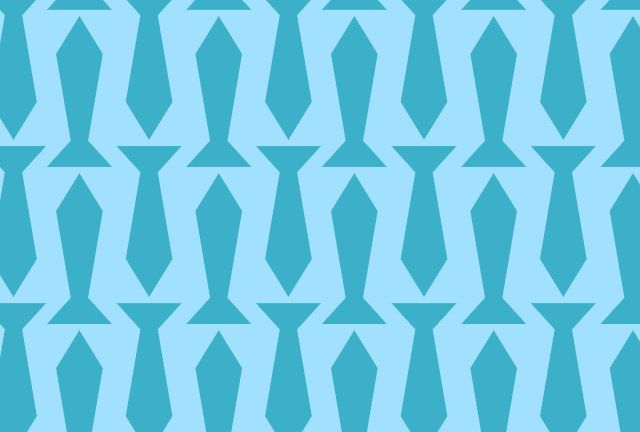
This pattern is drawn by a WebGL 1 fragment shader. Its source:

```glsl
precision highp float;
// Interlocking rows of flat teal fish, alternately nose up and nose down, on pale blue.

uniform vec2 u_resolution;

// Signed distance to the line a-b, positive on the outer side.
float edge(vec2 p, vec2 a, vec2 b) {
    vec2 along = b - a;
    return dot(p - a, normalize(vec2(along.y, -along.x)));
}

// Distance to one fish: p.x runs across it, p.y from nose to tail.
float fish(vec2 p) {
    p.x = abs(p.x);
    vec2 shoulder = vec2(28.0, 45.5);
    vec2 waist = vec2(10.4, 149.5);
    vec2 fin = vec2(39.0, 181.0);
    float nose = edge(p, vec2(0.0), shoulder);
    float body = edge(p, shoulder, waist);
    float tail = edge(p, waist, fin);
    return max(max(nose, min(body, tail)), p.y - fin.y);
}

void main() {
    // The canvas is 768 units wide, with y measured down from the top.
    float unitsPerPixel = 768.0 / u_resolution.x;
    vec2 p = vec2(gl_FragCoord.x, u_resolution.y - gl_FragCoord.y) * unitsPerPixel;

    // Columns alternate in direction; two gaps are slightly narrower.
    float nearest = 1000.0;
    for (int i = 0; i < 10; i++) {
        float column = float(i);
        float narrowed = step(0.5, column) + step(4.5, column);
        float center = 16.2 + 83.6 * column - 4.5 * narrowed;
        float fromNose = mod(column, 2.0) < 0.5 ? 356.3 - p.y : p.y - 19.3;
        nearest = min(nearest, fish(vec2(p.x - center, mod(fromNose, 188.5))));
    }

    // Smoothed flat fill.
    float fill = clamp(0.5 - nearest / unitsPerPixel, 0.0, 1.0);
    vec3 water = vec3(0.63, 0.88, 1.0);
    vec3 teal = vec3(0.235, 0.69, 0.79);
    gl_FragColor = vec4(mix(water, teal, fill), 1.0);
}
```
